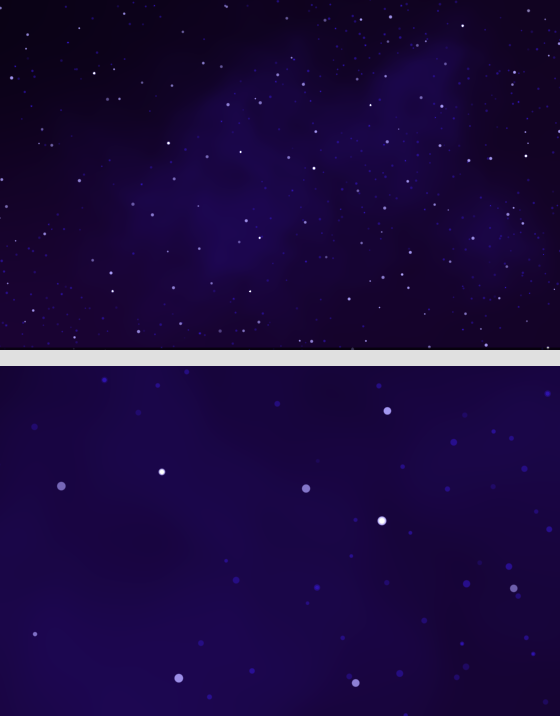
Top: the whole. Bottom: its middle third, enlarged.
This texture is drawn by a WebGL 2 fragment shader. Its source:

```glsl
#version 300 es
precision highp float;
// Deep violet night sky: mottled indigo nebula clouds, pale stars and faint blue specks.

uniform vec2 u_resolution;
out vec4 fragColor;

// Lengths are in canvas heights.
const vec3 SKY_TOP_LEFT = vec3(0.038, 0.006, 0.082);
const vec3 SKY_TOP_RIGHT = vec3(0.068, 0.010, 0.130);
const vec3 SKY_LOW_LEFT = vec3(0.100, 0.012, 0.195);
const vec3 SKY_LOW_RIGHT = vec3(0.078, 0.010, 0.152);
const vec3 CLOUD_COLOR = vec3(0.125, 0.032, 0.380);
const vec3 STAR_COLOR = vec3(0.66, 0.61, 0.97);
const vec3 SPECK_COLOR = vec3(0.18, 0.07, 0.68);
const float CLOUD_DENSITY = 1.0;
const float MOTTLE = 0.38;
const float STAR_CELL = 0.105;
const float STAR_SHARE = 0.62;
const float TINY_CELL = 0.15;
const float TINY_SHARE = 0.42;
const float SPECK_CELL = 0.036;
const float SPECK_SHARE = 0.36;
const float HORIZON = 0.007;

// Cloud puffs: centre x, centre y, radius, strength
const int PUFFS = 8;
const vec4 PUFF[PUFFS] = vec4[](
  vec4(0.66, 0.30, 0.18, 0.85), vec4(0.40, 0.42, 0.17, 0.48),
  vec4(0.70, 0.54, 0.18, 0.55), vec4(1.22, 0.71, 0.14, 0.85),
  vec4(1.08, 0.57, 0.17, 0.55), vec4(1.37, 0.30, 0.13, 0.55),
  vec4(0.82, 0.69, 0.15, 0.35), vec4(0.82, 0.44, 0.50, 0.20));

vec3 hash3(vec2 p) {
  vec3 q = fract(p.xyx * vec3(0.1031, 0.1030, 0.0973));
  q += dot(q, q.yxz + 33.33);
  return fract((q.xxy + q.yzz) * q.zyx);
}

// Layered sines that bend the cloud outlines
vec2 billow(vec2 p) {
  vec2 shift = vec2(0.0);
  float size = 0.032;
  float freq = 10.0;
  for (int i = 0; i < 4; i++) {
    shift += size * sin(freq * (p.yx + shift.yx) + vec2(1.3, 4.1) * float(i + 1));
    p = mat2(0.8, 0.6, -0.6, 0.8) * p;
    size *= 0.55;
    freq *= 1.8;
  }
  return shift;
}

// Soft lumps inside the clouds, around 1
float lumps(vec2 p) {
  float sum = 0.0;
  float weight = 0.6;
  float freq = 17.0;
  for (int i = 0; i < 3; i++) {
    sum += weight * sin(freq * p.x + float(i)) * sin(freq * p.y + 2.0 * float(i));
    p = mat2(0.8, 0.6, -0.6, 0.8) * p;
    weight *= 0.6;
    freq *= 1.7;
  }
  return 1.0 + MOTTLE * sum;
}

float cloudCover(vec2 p) {
  vec2 q = p + billow(p);
  float density = 0.0;
  for (int i = 0; i < PUFFS; i++) {
    vec2 d = (q - PUFF[i].xy) / PUFF[i].z;
    density += PUFF[i].w * exp(-dot(d, d));
  }
  return 1.0 - exp(-CLOUD_DENSITY * density * lumps(q));
}

// Slow waves that gather the specks into loose groups, 0 to 1
float grouping(vec2 p) {
  float wave = sin(6.0 * p.x + 2.0 * sin(5.0 * p.y)) * sin(7.0 * p.y - 3.0 * p.x + 1.0);
  return smoothstep(-0.6, 0.9, wave);
}

// One scattered layer of round dots; x = coverage, y = whiteness of the core
vec2 dots(vec2 p, float cell, float share, float cluster, vec2 radii, vec2 glow, float seed) {
  float pixel = 1.0 / u_resolution.y;
  vec2 home = floor(p / cell);
  vec2 result = vec2(0.0);
  for (int y = -1; y <= 1; y++) {
    for (int x = -1; x <= 1; x++) {
      vec2 id = home + vec2(x, y);
      vec3 place = hash3(id + seed);
      vec3 look = hash3(id + seed + 57.0);
      vec2 centre = (id + place.xy) * cell;
      float chance = share * mix(1.0, 0.15 + 1.8 * grouping(centre), cluster);
      if (place.z > chance) continue;
      float radius = mix(radii.x, radii.y, look.x);
      float d = length(p - centre);
      float disc = 1.0 - smoothstep(radius - 0.8 * pixel, radius + 0.9 * pixel, d);
      float level = mix(glow.x, glow.y, sqrt(look.y));
      float core = smoothstep(0.80, 0.92, look.z) * (1.0 - smoothstep(0.4 * radius, 1.1 * radius, d));
      result = max(result, disc * vec2(max(level, core), core));
    }
  }
  return result;
}

void main() {
  vec2 uv = gl_FragCoord.xy / u_resolution;
  vec2 p = gl_FragCoord.xy / u_resolution.y;
  // Sky and clouds
  vec3 low = mix(SKY_LOW_LEFT, SKY_LOW_RIGHT, smoothstep(0.0, 0.7, uv.x));
  vec3 high = mix(SKY_TOP_LEFT, SKY_TOP_RIGHT, uv.x);
  vec3 color = mix(low, high, smoothstep(0.05, 0.95, uv.y));
  color = mix(color, CLOUD_COLOR, cloudCover(p));
  // Blue specks, then tiny and full stars
  float speck = dots(p, SPECK_CELL, SPECK_SHARE, 1.0, vec2(0.0016, 0.0034), vec2(0.15, 0.75), 11.0).x;
  color = mix(color, SPECK_COLOR, speck);
  vec2 tiny = dots(p, TINY_CELL, TINY_SHARE, 0.0, vec2(0.0015, 0.0023), vec2(0.5, 1.0), 203.0);
  color = mix(color, STAR_COLOR, tiny.x);
  vec2 star = dots(p, STAR_CELL, STAR_SHARE, 0.0, vec2(0.0030, 0.0044), vec2(0.3, 1.0), 401.0);
  color = mix(mix(color, STAR_COLOR, star.x), vec3(1.0), star.y);
  // Dark strip along the lower edge
  float pixel = 1.0 / u_resolution.y;
  color *= mix(0.35, 1.0, smoothstep(HORIZON - pixel, HORIZON + pixel, p.y));
  fragColor = vec4(color, 1.0);
}
```
